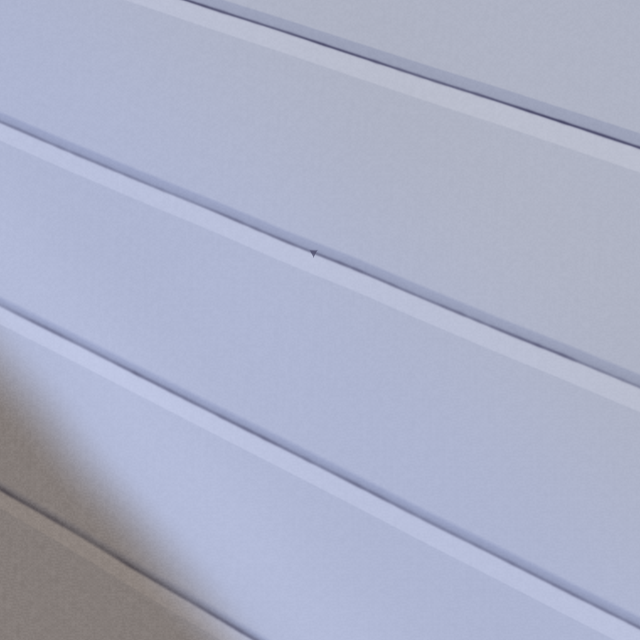
Write a Shadertoy shader that draws this texture.

```glsl
// Pale painted clapboards seen at a slant: four seams that fan out to the right.
// A perspective coordinate numbers the boards; each seam gets a shaded lip, a worn
// gap and a lit bevel. A soft brown shadow, uneven wear and fine grain lie on top.

const vec3 BLUE_PAINT = vec3(0.683, 0.714, 0.825);
const vec3 GREY_PAINT = vec3(0.684, 0.702, 0.768);
const vec3 GAP_COLOR = vec3(0.29, 0.29, 0.40);
const vec3 LIP_TINT = vec3(0.90, 0.91, 0.945);
const vec3 SHADOW_TINT = vec3(0.755, 0.680, 0.575);

float hash(vec2 p) {
    return fract(sin(dot(p, vec2(127.1, 311.7))) * 43758.5453);
}

float noise(vec2 p) {
    vec2 i = floor(p);
    vec2 f = fract(p);
    f = f * f * (3.0 - 2.0 * f);
    return mix(mix(hash(i), hash(i + vec2(1.0, 0.0)), f.x),
               mix(hash(i + vec2(0.0, 1.0)), hash(i + vec2(1.0, 1.0)), f.x), f.y);
}

// Board height at a given x; the boards widen to the right
float boardHeight(float x) {
    return 0.286 + 0.090 * x;
}

// Board number, counted downward, whole on each seam
float boardCoord(vec2 p) {
    return (p.y + 0.095 - 0.325 * p.x) / boardHeight(p.x);
}

// Soft band between two offsets
float band(float d, float start, float end, float blur) {
    return smoothstep(start - blur, start + blur, d)
         * (1.0 - smoothstep(end - blur, end + blur, d));
}

vec3 paintColor(vec2 p) {
    vec3 paint = mix(BLUE_PAINT, GREY_PAINT, smoothstep(-0.15, 0.55, p.x - p.y));
    return paint * (0.995 + 0.012 * noise(p * 5.0));
}

// Lip above the seam, bevel below it; d is the offset below the seam
vec3 shadeProfile(vec3 paint, float d, float height, float seam, float blur) {
    float lipWidth = (0.060 - 0.007 * seam) * height;
    float lip = band(d, -lipWidth, 0.001, blur * (1.0 + 0.4 * seam));
    float depth = smoothstep(-lipWidth, 0.0, d);
    float bevel = band(d, 0.001, 0.103 * height, blur);
    paint *= mix(vec3(1.0), LIP_TINT * (1.0 - (0.02 + 0.035 * seam) * depth), lip);
    return paint * (1.0 + bevel * vec3(0.066, 0.060, 0.048));
}

// Gap of uneven strength: crisp on the upper seam, faint and broken on the others
float gapMask(float d, float x, float seam, float blur) {
    float wear = noise(vec2(x * 14.0, seam * 7.3));
    float chips = noise(vec2(x * 75.0, seam * 3.1 + 20.0));
    float upper = 1.0 - smoothstep(0.0, 1.0, seam);
    float strength = 0.14 + 0.28 * wear + 0.30 * chips * wear + 0.50 * upper;
    float spread = 0.0017 + 0.0006 * chips + 0.0004 * seam + 0.4 * blur;
    return min(strength, 1.0) * exp(-d * d / (spread * spread));
}

// Small chip hanging from a seam, tapering downward
float notchMask(vec2 p, vec2 top, vec2 size, float blur) {
    vec2 q = (p - top) / size;
    float edge = max(abs(q.x) + 0.8 * q.y - 0.8, -q.y - 0.2);
    float soft = blur / size.x;
    return 1.0 - smoothstep(-soft, soft, edge);
}

// Shadow falling over the lower left corner
float cornerShadow(vec2 p) {
    float edge = p.y - 0.575 - 1.2 * p.x + 0.02 * (noise(p * 7.0) - 0.5);
    return smoothstep(-0.10, 0.09, edge);
}

void mainImage(out vec4 fragColor, in vec2 fragCoord) {
    vec2 p = fragCoord / iResolution.xy;
    p.y = 1.0 - p.y;
    float blur = max(0.0014, 0.8 / iResolution.y);

    // Nearest seam and offset below it, with a slight wobble
    float board = boardCoord(p);
    float seam = floor(board + 0.5);
    float height = boardHeight(p.x);
    float d = (board - seam) * height;
    d += 0.002 * (noise(vec2(p.x * 9.0, seam * 5.0)) - 0.5);

    // Boards and seams
    vec3 color = shadeProfile(paintColor(p), d, height, seam, blur * 1.7);
    color = mix(color, GAP_COLOR, gapMask(d, p.x, seam, blur));
    float notch = notchMask(p, vec2(0.490, 0.393), vec2(0.006, 0.009), blur);
    color = mix(color, GAP_COLOR, 0.75 * notch);

    // Light: corner shadow with a faint glow along its rim
    float shadow = cornerShadow(p);
    float rim = p.y - 0.40 - 1.2 * p.x;
    color *= 1.0 + 0.03 * exp(-rim * rim * 50.0) * (1.0 - shadow);
    color *= mix(vec3(1.0), SHADOW_TINT, shadow);

    // Grain, stronger in the shadow
    float grain = noise(p * 380.0) + 0.5 * noise(p * 170.0 + 31.0) - 0.75;
    color += grain * mix(0.017, 0.036, shadow);

    fragColor = vec4(clamp(color, 0.0, 1.0), 1.0);
}
```
